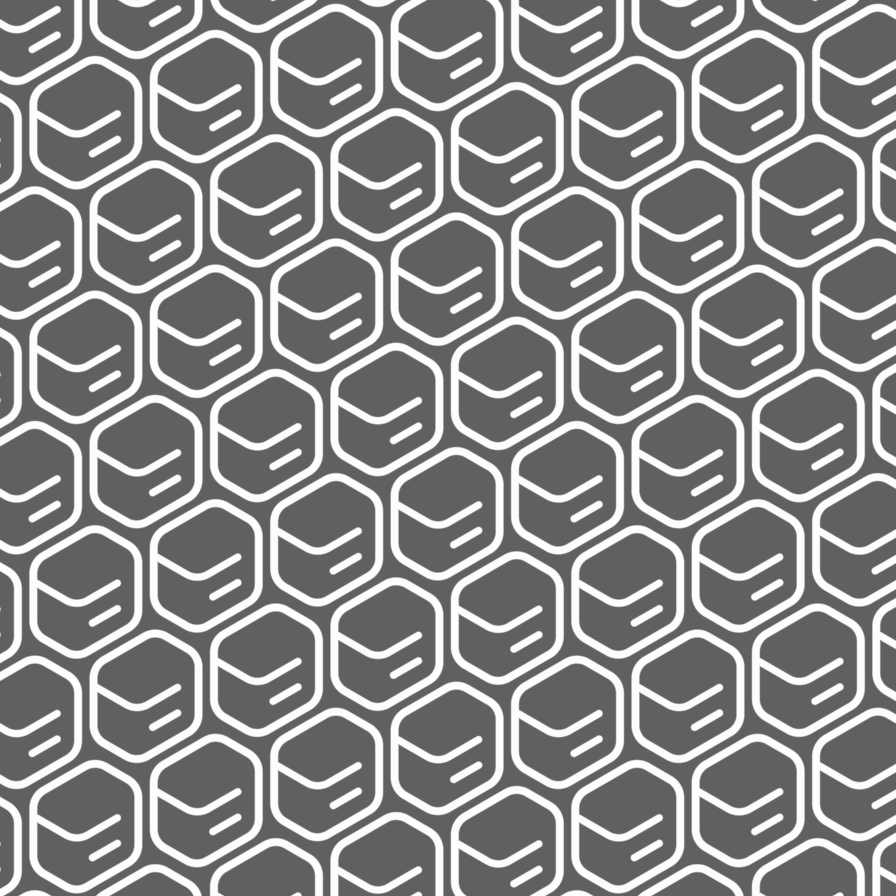
Give the GLSL for this pattern, as a WebGL 2 fragment shader.

```glsl
#version 300 es
precision highp float;

#define PITCH 0.1344                  // horizontal spacing of the hexagons
#define ORIGIN vec2(0.4318, 0.5430)   // centre of one hexagon
#define HEX_SIDE 0.2616               // core half width, before rounding
#define HEX_LONG 0.3390               // core half width along the stretched axis
#define CORNER 0.1744                 // corner radius
#define OUTLINE_HALF 0.0329           // half line widths
#define MARK_HALF 0.0305
#define BEND 0.1790                   // radius of the bend in the V mark
#define GROUND vec3(0.376)
#define INK vec3(0.992)

uniform vec2 u_resolution;
out vec4 outColor;

const float ROOT3 = 1.7320508;
const vec2 STEP_A = vec2(1.0, ROOT3 / 8.0);
const vec2 STEP_B = vec2(0.5, -ROOT3 / 2.0);

float segment(vec2 p, vec2 a, vec2 b) {
    vec2 ap = p - a, ab = b - a;
    return length(ap - ab * clamp(dot(ap, ab) / dot(ab, ab), 0.0, 1.0));
}

// Signed distance to a rounded hexagon with one stretched axis
float roundedHexagon(vec2 p) {
    vec2 right = vec2(HEX_SIDE, (2.0 * HEX_LONG - HEX_SIDE) / ROOT3);
    vec2 top = vec2(HEX_LONG - HEX_SIDE, (HEX_LONG + HEX_SIDE) / ROOT3);
    vec2 left = vec2(-HEX_SIDE, HEX_SIDE / ROOT3);

    // Half-turn symmetry: fold onto the upper left half
    if (right.x * p.y - right.y * p.x < 0.0) p = -p;

    float edge = min(segment(p, right, top), min(segment(p, top, left), segment(p, left, -right)));
    float stretched = dot(p, vec2(0.5, 0.5 * ROOT3)) - HEX_LONG;
    float slanted = dot(p, vec2(-0.5, 0.5 * ROOT3)) - HEX_SIDE;
    float inside = max(max(stretched, slanted), abs(p.x) - HEX_SIDE);
    return (inside < 0.0 ? -edge : edge) - CORNER;
}

// Distance to a wide V with a rounded bottom and arms at 30 degrees
float roundedVee(vec2 p, float leftArm, float rightArm) {
    float arm = p.x < 0.0 ? leftArm : rightArm;
    p.x = abs(p.x);
    vec2 direction = vec2(0.5 * ROOT3, 0.5);
    float tangent = BEND / ROOT3;
    if (dot(p, direction) < tangent)
        return abs(length(p - vec2(0.0, 2.0 * tangent)) - BEND);
    return segment(p, direction * tangent, direction * arm);
}

// Signed distance to all the lines of one cell
float cellLines(vec2 p) {
    float outline = abs(roundedHexagon(p)) - OUTLINE_HALF;
    float vee = roundedVee(p - vec2(-0.0746, -0.121), 0.417, 0.388);
    float dash = segment(p, vec2(0.055, -0.258), vec2(0.262, -0.139));
    return min(outline, min(vee, dash) - MARK_HALF);
}

void main() {
    vec2 p = (gl_FragCoord.xy / u_resolution.y - ORIGIN) / PITCH;
    float pixel = 1.0 / (u_resolution.y * PITCH);

    // Visit the four lattice points around this position
    mat2 lattice = mat2(STEP_A, STEP_B);
    vec2 corner = floor(inverse(lattice) * p);
    float d = 1e3;
    for (int j = 0; j < 2; j++)
        for (int i = 0; i < 2; i++)
            d = min(d, cellLines(p - lattice * (corner + vec2(i, j))));

    float coverage = 1.0 - smoothstep(-pixel, pixel, d);
    outColor = vec4(mix(GROUND, INK, coverage), 1.0);
}
```
